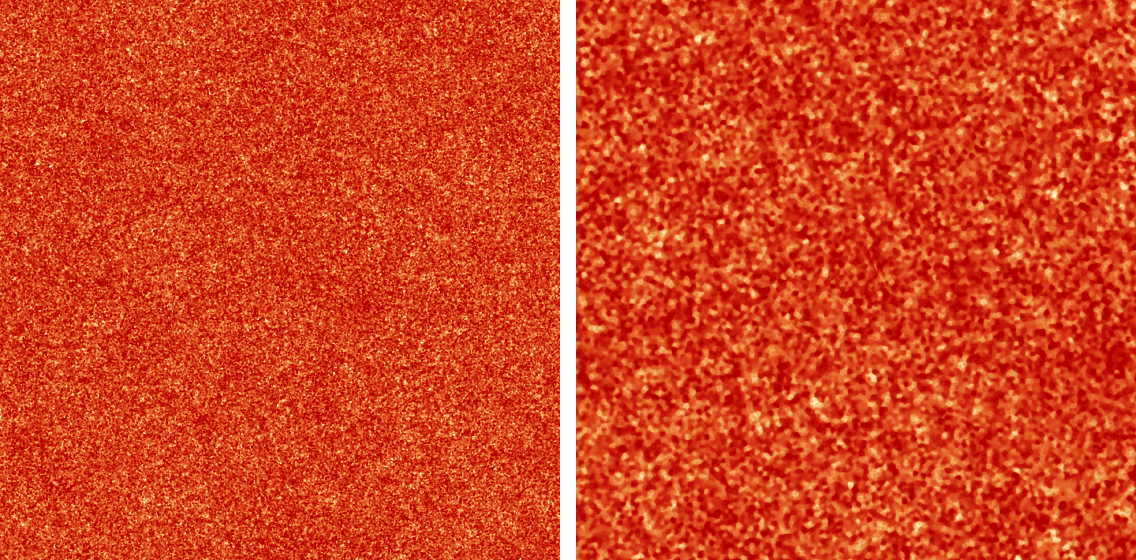
Left, the full canvas; right, a detail of the centre.
Give the GLSL for this texture, as a Shadertoy shader.

```glsl
vec3 hash3(vec2 p, float seed)
{
    vec3 q = fract(vec3(p.xyx + seed * 7.31) * vec3(0.1031, 0.1030, 0.0973));
    q += dot(q, q.yxz + 33.33);
    return fract((q.xxy + q.yzz) * q.zyx);
}

// Jittered soft grains, normalised to unit variance
float grainNoise(vec2 p, float sharpness, float seed)
{
    vec2 cell = floor(p);
    float sum = 0.0, power = 1e-6;
    for (int y = -1; y <= 1; y++)
    for (int x = -1; x <= 1; x++)
    {
        vec2 id = cell + vec2(x, y);
        vec3 rnd = hash3(id, seed);
        vec2 toGrain = p - id - rnd.xy;
        float weight = exp(-sharpness * dot(toGrain, toGrain));
        float height = rnd.z + hash3(id, seed + 3.7).x - 1.0;
        sum += weight * height * 2.45;
        power += weight * weight;
    }
    return sum / sqrt(power);
}

float segmentDistance(vec2 p, vec2 halfSpan)
{
    float t = clamp(dot(p, halfSpan) / dot(halfSpan, halfSpan), -1.0, 1.0);
    return length(p - t * halfSpan);
}

// Sparse rounded flecks, one candidate per cell
float flecks(vec2 uv, float cells, float chance, float radius, float seed)
{
    vec2 p = uv * cells;
    vec2 id = floor(p);
    vec3 rnd = hash3(id, seed);
    vec3 form = hash3(id, seed + 5.3);
    vec2 offset = (fract(p) - 0.25 - 0.5 * rnd.xy) / cells;
    offset *= mix(vec2(0.7), vec2(1.4), form.xy);
    float size = radius * mix(0.6, 1.2, form.z);
    return step(rnd.z, chance) * (1.0 - smoothstep(0.5 * size, 1.3 * size, length(offset)));
}

// Thin pale fibres with a dark shadow along one side
float fibres(vec2 uv, float cells, float chance, float seed)
{
    vec2 p = uv * cells;
    vec2 id = floor(p);
    vec3 rnd = hash3(id, seed);
    vec3 form = hash3(id, seed + 2.9);
    vec2 offset = (fract(p) - 0.35 - 0.3 * rnd.xy) / cells;
    float angle = (form.x - 0.5) * 3.1416;
    vec2 along = vec2(cos(angle), sin(angle));
    vec2 across = vec2(-along.y, along.x);
    offset += across * 25.0 * (form.z - 0.5) * dot(offset, offset);
    vec2 halfSpan = along * mix(0.006, 0.018, form.y);
    float width = 0.0017;
    float strand = 1.0 - smoothstep(0.3 * width, width, segmentDistance(offset, halfSpan));
    float shadow = 1.0 - smoothstep(0.3 * width, 1.4 * width,
                                    segmentDistance(offset + across * 0.0026, halfSpan));
    return step(rnd.z, chance) * (1.1 * strand - 1.0 * shadow);
}

// Tone is in standard deviations about the mean
vec3 emberRamp(float tone)
{
    vec3 c = vec3(0.69, 0.00, 0.00);
    c = mix(c, vec3(0.75, 0.07, 0.03), smoothstep(-1.9, -1.00, tone));
    c = mix(c, vec3(0.83, 0.20, 0.07), clamp((tone + 1.00) / 0.86, 0.0, 1.0));
    c = mix(c, vec3(0.87, 0.32, 0.13), clamp((tone + 0.14) / 0.65, 0.0, 1.0));
    c = mix(c, vec3(0.90, 0.43, 0.19), clamp((tone - 0.51) / 0.59, 0.0, 1.0));
    c = mix(c, vec3(0.93, 0.57, 0.28), clamp((tone - 1.10) / 0.60, 0.0, 1.0));
    c = mix(c, vec3(0.95, 0.72, 0.44), clamp((tone - 1.70) / 0.63, 0.0, 1.0));
    return mix(c, vec3(1.00, 0.93, 0.74), clamp((tone - 2.33) / 0.90, 0.0, 1.0));
}

void mainImage(out vec4 fragColor, in vec2 fragCoord)
{
    vec2 uv = fragCoord / iResolution.y;

    // Fine grit, small clumps and faint broad mottling
    float tone = 0.03 + 0.94 * grainNoise(uv * 410.0, 3.2, 1.0);
    tone += 0.26 * grainNoise(uv * vec2(150.0, 175.0), 3.0, 2.0);
    tone += 0.12 * grainNoise(uv * vec2(38.0, 54.0), 2.5, 3.0);
    tone += 0.06 * grainNoise(uv * vec2(9.0, 12.0), 2.0, 4.0);

    // Scattered pale chips, dark pits and loose fibres
    tone += 2.0 * flecks(uv, 19.0, 0.14, 0.0028, 5.0);
    tone -= 1.3 * flecks(uv, 13.0, 0.12, 0.0060, 6.0);
    tone += fibres(uv, 9.0, 0.14, 7.0);

    fragColor = vec4(emberRamp(tone), 1.0);
}
```
